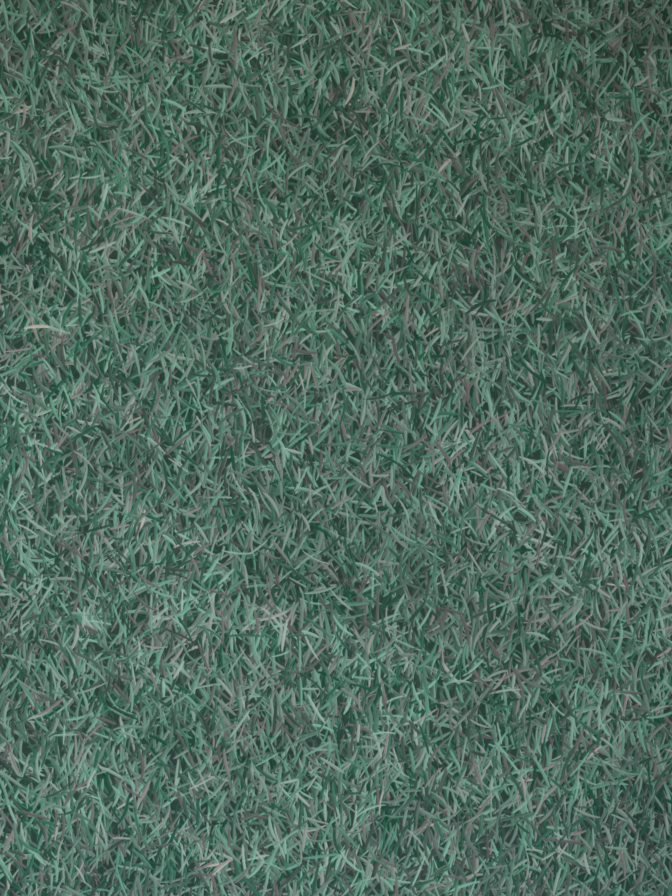
A WebGL 1 fragment shader for this texture:

```glsl
precision highp float;
// Dense matted lawn seen from above, cool green with dry straw flecks.
// Stacked, turned grids each scatter one curved blade per cell; later
// layers cover earlier ones, and layered sines vary light and dryness.
uniform vec2 u_resolution;

const int LAYERS = 16;
const float CELL = 0.032;

vec4 hash4(vec2 p) {
  vec4 h = fract(p.xyxy * vec4(0.1031, 0.1030, 0.0973, 0.1099));
  h += dot(h, h.wzxy + 33.33);
  return fract((h.xxyz + h.yzzw) * h.zywx);
}

vec2 rotate(vec2 v, float a) {
  float c = cos(a), s = sin(a);
  return vec2(c * v.x - s * v.y, s * v.x + c * v.y);
}

// Smooth irregular patches, about -1 to 1
float patches(vec2 p) {
  p += 0.15 * sin(p.yx * 1.7 + vec2(0.4, 2.1));
  return (sin(p.x + 1.3 * p.y) + sin(1.9 * p.x - p.y + 1.0)
        + sin(2.3 * p.y + 0.6 * p.x + 4.0)) / 3.0;
}

vec3 bladeColor(vec4 pick, float depth, vec2 root) {
  float tone = 0.82 * pick.x + 0.15 * depth;
  vec3 color = mix(vec3(0.12, 0.22, 0.18), vec3(0.55, 0.67, 0.61), tone);
  color += vec3(0.07, -0.015, 0.015) * (pick.y * 2.0 - 1.1);
  // Dry stems gather in small clumps
  float clump = smoothstep(0.35, 0.85, patches(root * 34.0));
  float dry = step(pick.z, 0.07 + 0.22 * clump);
  vec3 straw = mix(vec3(0.36, 0.34, 0.34), vec3(0.72, 0.68, 0.65),
                   pick.w * pick.w * (0.6 + 0.4 * clump));
  return mix(color, straw, dry * 0.9);
}

vec3 addBlades(vec3 color, vec2 p, float layer) {
  float turn = layer * 2.4;
  float depth = layer / float(LAYERS - 1);
  vec2 q = rotate(p, turn) / CELL + layer * 7.31;
  vec2 home = floor(q);
  for (int y = -1; y <= 1; y++) {
    for (int x = -1; x <= 1; x++) {
      vec2 id = home + vec2(float(x), float(y));
      vec4 shape = hash4(id + layer * vec2(37.0, 91.0));
      vec4 pick = hash4(id + layer * vec2(53.0, 29.0) + 271.0);
      vec2 v = rotate(q - id - shape.xy, -turn);
      vec2 root = p - v * CELL;

      // Mostly upright lean, with some blades lying across
      float lean = (shape.z + pick.w - 1.0) * 1.75;
      v = rotate(v, lean);
      float reach = 0.42 + 0.46 * shape.w;
      v.x += (fract(shape.w * 17.0) - 0.5) * 0.55 * v.y * v.y;

      float along = v.y / reach;
      float width = (0.045 + 0.04 * fract(shape.z * 23.0))
                  * (1.0 - 0.55 * along * along);
      float side = 1.0 - smoothstep(width - 0.05, width + 0.05, abs(v.x));
      float ends = 1.0 - smoothstep(0.8, 1.05, abs(along));
      vec3 blade = bladeColor(pick, depth, root);
      blade *= 1.0 + 0.1 * clamp(v.x / width, -1.0, 1.0);
      color = mix(color, blade, side * ends * 0.93);
    }
  }
  return color;
}

void main() {
  vec2 p = gl_FragCoord.xy / u_resolution.x;
  vec2 uv = gl_FragCoord.xy / u_resolution;

  vec3 color = vec3(0.17, 0.25, 0.22);
  for (int i = 0; i < LAYERS; i++) {
    color = addBlades(color, p, float(i));
  }

  // Uneven daylight: paler and bluer low left, dimmer at the right and top
  float light = 1.0 + 0.06 * patches(p * 9.0) + 0.04 * patches(p * 23.0 + 5.0);
  light += 0.1 * (0.5 - uv.x) + 0.12 * (0.5 - uv.y);
  light -= 0.12 * smoothstep(0.45, 0.75, length(uv - 0.5));
  color *= light;
  color += vec3(0.0, 0.0, 0.02) * (0.5 - uv.y);

  gl_FragColor = vec4(clamp(color, 0.0, 1.0), 1.0);
}
```
